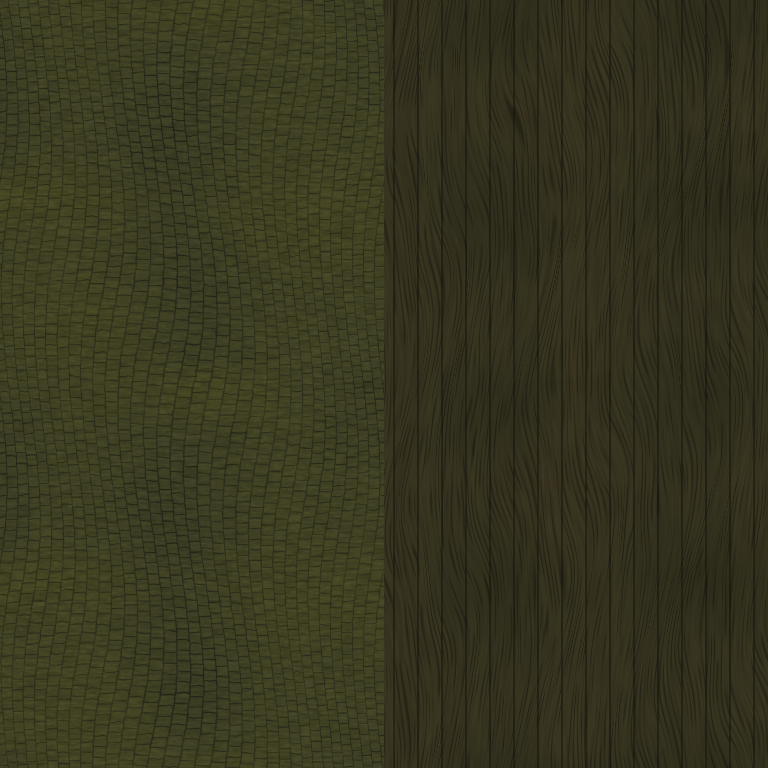
Reproduce this texture procedurally as a Shadertoy shader.

```glsl
// Two dim surfaces side by side: wavy mossy masonry and narrow wooden planks.
// Both use a vertically repeating tile, a sine-warped grid, fine flowing
// grain lines, and broad soft blobs for the uneven stain and shade.

const float TAU = 6.2831853;
const float TILE = 0.5;

float hash(vec2 p) {
    p = fract(p * vec2(0.1031, 0.1137));
    p += dot(p, p.yx + 33.33);
    return fract((p.x + p.y) * p.x * 7.31);
}

float noise(vec2 p) {
    vec2 i = floor(p), f = fract(p);
    f = f * f * (3.0 - 2.0 * f);
    float low = mix(hash(i), hash(i + vec2(1, 0)), f.x);
    float high = mix(hash(i + vec2(0, 1)), hash(i + vec2(1, 1)), f.x);
    return mix(low, high, f.y);
}

// Soft elliptical spot repeating down the tile
float blob(vec2 p, vec2 center, vec2 radius) {
    vec2 d = p - center;
    d.y = mod(d.y + 0.5 * TILE, TILE) - 0.5 * TILE;
    d /= radius;
    return exp(-dot(d, d));
}

// Coverage of a line of the given half width around each integer
float gridLine(float t, float halfWidth, float blur) {
    float d = abs(fract(t + 0.5) - 0.5);
    return 1.0 - smoothstep(halfWidth - blur, halfWidth + blur, d);
}

vec3 masonry(vec2 p, float px) {
    // Gently bent columns, wider along the dark band
    float wave = TAU * (p.y - p.x) / TILE;
    float x = p.x - 0.012 * sin(wave) - 0.008 * sin(TAU * (p.x - 0.23) / TILE);
    float y = p.y + 0.003 * sin(TAU * (p.x + 0.5) / TILE);
    float column = x * 64.0;
    column += 0.08 * (noise(p * vec2(80, 130)) - 0.5);
    float id = floor(column);
    float row = y * 72.0 + 0.5 * mod(id, 2.0) + 0.3 * hash(vec2(id, 4.0));
    row += 0.14 * (noise(p * vec2(150, 90)) - 0.5);

    // Broad stain
    float dark = blob(p, vec2(0.22, 0.17), vec2(0.08, 0.11))
               + blob(p, vec2(0.25, 0.39), vec2(0.07, 0.11))
               + 0.8 * blob(p, vec2(0.0, 0.12), vec2(0.06, 0.11))
               + 0.6 * blob(p, vec2(0.49, 0.03), vec2(0.07, 0.10));
    float light = blob(p, vec2(0.04, 0.26), vec2(0.12, 0.035))
                + blob(p, vec2(0.27, 0.01), vec2(0.08, 0.03))
                + 0.7 * blob(p, vec2(0.40, 0.28), vec2(0.11, 0.06))
                + 0.6 * blob(p, vec2(0.12, 0.43), vec2(0.10, 0.08));
    dark = min(dark, 1.0);
    vec3 color = vec3(0.258, 0.260, 0.141);
    color = mix(color, vec3(0.226, 0.232, 0.136), dark * 0.75);
    color = mix(color, vec3(0.284, 0.278, 0.130), min(light, 1.0) * 0.5);

    // Stone variation and horizontal scratches
    color *= 0.98 + 0.04 * hash(vec2(id, floor(row)));
    color *= 0.91 + 0.18 * noise(p * vec2(75, 400));
    color *= 0.94 + 0.12 * noise(p * vec2(220, 500) + 9.0);

    // Joints
    float fade = 0.45 + 0.35 * noise(p * vec2(40, 60)) + 0.25 * dark;
    float vertical = gridLine(column, 0.05, 0.02 + 26.0 * px);
    float horizontal = gridLine(row, 0.055, 0.02 + 29.0 * px);
    float joint = max(vertical * 0.95, horizontal);
    return mix(color, color * vec3(0.52, 0.58, 0.64), min(joint * fade, 1.0));
}

vec3 planks(vec2 p, float px) {
    float board = p.x * 32.0 - 0.417;
    float id = floor(board);

    // Broad shade and warm patches
    float dark = blob(p, vec2(0.65, 0.27), vec2(0.08, 0.08))
               + blob(p, vec2(0.65, 0.03), vec2(0.07, 0.06))
               + blob(p, vec2(0.93, 0.26), vec2(0.09, 0.08))
               + blob(p, vec2(0.92, 0.02), vec2(0.08, 0.07))
               + 0.5 * blob(p, vec2(0.74, 0.0), vec2(0.05, 0.012))
               + 0.4 * blob(p, vec2(0.93, 0.248), vec2(0.09, 0.012));
    float warm = blob(p, vec2(0.75, 0.48), vec2(0.018, 0.04))
               + 0.7 * blob(p, vec2(0.53, 0.38), vec2(0.06, 0.09))
               + 0.7 * blob(p, vec2(0.99, 0.16), vec2(0.03, 0.09))
               + 0.5 * blob(p, vec2(0.73, 0.17), vec2(0.06, 0.12));
    vec3 color = vec3(0.210, 0.197, 0.121);
    color = mix(color, vec3(0.172, 0.170, 0.102), min(dark, 1.0) * 0.75);
    color = mix(color, vec3(0.225, 0.200, 0.118), min(warm, 1.0) * 0.6);

    // Long grain: broken thin dark lines over finer fibers
    float bend = 0.016 * sin(TAU * (p.y / TILE + 1.7 * p.x))
               + 0.004 * sin(TAU * (2.0 * p.y / TILE + 5.0 * p.x + 0.13 * id));
    float across = p.x + bend;
    float drift = noise(vec2(across * 90.0, p.y * 12.0));
    float ridge = 0.5 + 0.5 * sin(TAU * (across * 185.0 + 1.6 * drift));
    float strength = smoothstep(0.2, 0.75, noise(vec2(across * 190.0 + 5.0, p.y * 26.0)));
    float fiber = noise(vec2(across * 480.0, p.y * 32.0));
    color *= 1.02 - 0.30 * pow(ridge, 3.0) * strength;
    color *= 0.92 + 0.15 * fiber;
    color *= 0.98 + 0.04 * hash(vec2(id, 8.0));

    // Thin dark gaps
    float gap = gridLine(board, 0.020, 0.004 + 13.0 * px);
    return mix(color, vec3(0.055, 0.060, 0.040), gap * 0.95);
}

void mainImage(out vec4 fragColor, in vec2 fragCoord) {
    vec2 p = fragCoord / iResolution.xy;
    p.y = 1.0 - p.y;
    float px = 1.0 / iResolution.y;
    float side = smoothstep(0.5 - 0.6 * px, 0.5 + 0.6 * px, p.x);
    vec3 color = mix(masonry(p, px), planks(p, px), side);
    fragColor = vec4(color, 1.0);
}
```
